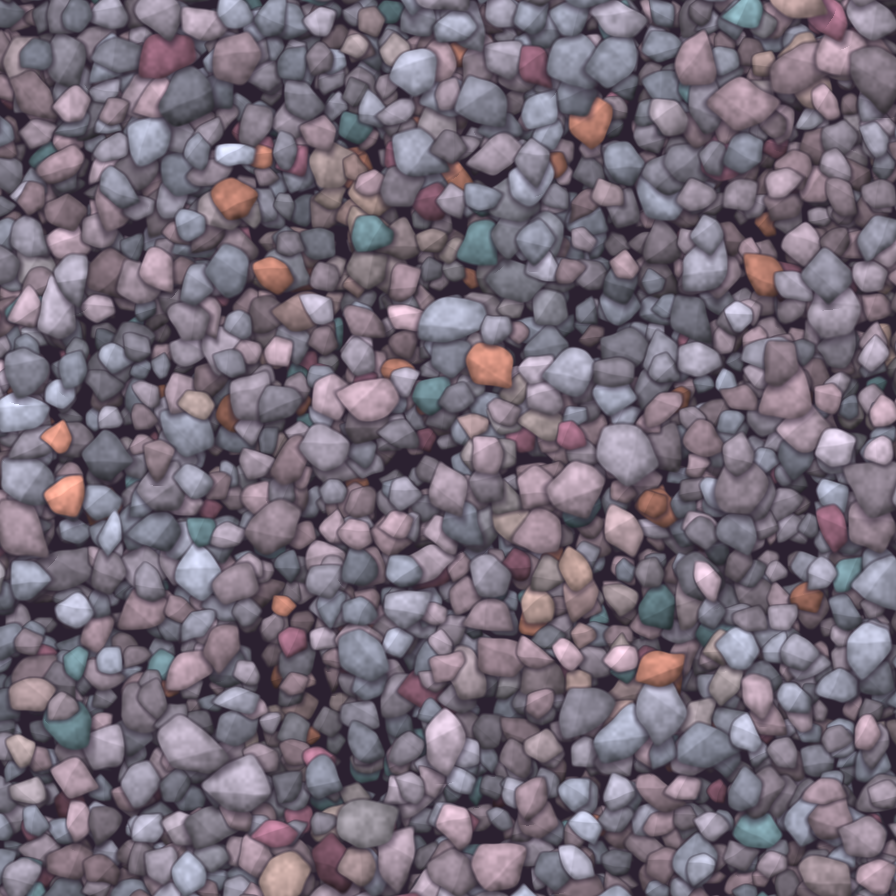
Reproduce this texture procedurally as a three.js fragment shader.

```glsl
varying vec2 vUv;

vec3 hash3(vec3 p) {
  p = fract(p * vec3(0.1031, 0.1030, 0.0973));
  p += dot(p, p.yxz + 33.33);
  return fract((p.xxy + p.yxx) * p.zyx);
}

float noise(vec2 p) {
  vec2 i = floor(p), f = fract(p);
  f = f * f * (3.0 - 2.0 * f);
  float low = mix(hash3(vec3(i, 5.0)).x, hash3(vec3(i + vec2(1, 0), 5.0)).x, f.x);
  float high = mix(hash3(vec3(i + vec2(0, 1), 5.0)).x, hash3(vec3(i + vec2(1, 1), 5.0)).x, f.x);
  return mix(low, high, f.y);
}

vec2 direction(float angle) {
  return vec2(cos(angle), sin(angle));
}

// Rounded irregular polygon: 1 on the outline, 0 in the centre
float stoneShape(vec2 q, vec3 id) {
  float sum = 0.0;
  for (int k = 0; k < 6; k++) {
    vec3 h = hash3(id + vec3(0.0, 0.0, 11.0 + float(k)));
    float angle = (float(k) + 0.8 * (h.x - 0.5)) * 1.0472;
    float side = max(dot(q, direction(angle)), 0.0) / mix(0.78, 1.12, h.y);
    sum += pow(side, 9.0);
  }
  return pow(sum, 1.0 / 9.0);
}

// Mauve grey, drifting in patches to pink or blue, with rare vivid stones
vec3 stoneColor(vec3 id, vec2 centre) {
  vec3 h = hash3(id + vec3(0.0, 0.0, 31.0));
  float patchTone = noise(centre * 8.0 + 3.0);
  float warmth = smoothstep(0.25, 0.8, 0.5 * h.x + 0.5 * patchTone);
  vec3 color = mix(vec3(0.60, 0.615, 0.69), vec3(0.69, 0.59, 0.645), warmth);
  float ochre = smoothstep(0.68, 0.85, noise(centre * 6.0 + 40.0));
  color = mix(color, vec3(0.69, 0.57, 0.52), 0.8 * ochre * h.y);
  if (h.z > 0.975) color = vec3(0.74, 0.51, 0.45);
  else if (h.z > 0.945) color = vec3(0.64, 0.44, 0.53);
  else if (h.z < 0.025) color = vec3(0.48, 0.60, 0.64);
  return color * mix(0.76, 1.16, h.y);
}

void main() {
  vec3 gap = vec3(0.17, 0.13, 0.19);
  vec2 light = normalize(vec2(-0.35, 1.0));
  float grain = 0.6 * noise(vUv * 95.0) + 0.4 * noise(vUv * 210.0) - 0.5;
  vec2 uv = vUv + 0.003 * (vec2(noise(vUv * 60.0), noise(vUv * 60.0 + 71.0)) - 0.5);
  vec3 color = gap;

  // Four layers of stones, from the deep small ones to the large top ones
  for (int layer = 0; layer < 4; layer++) {
    float depth = float(layer);
    float cells = 31.0 - 3.3 * depth;
    vec2 p = uv * cells + 17.3 * depth;

    for (int n = 0; n < 9; n++) {
      vec2 cell = floor(p) + vec2(mod(float(n), 3.0), floor(float(n) / 3.0)) - 1.0;
      vec3 id = vec3(cell, 50.0 * depth + 1.0);
      vec3 place = hash3(id);
      vec3 form = hash3(id + vec3(0.0, 0.0, 7.0));
      if (place.z > 1.0 - 0.14 * depth) continue;

      // Stone space: turned, stretched and scaled to unit radius
      vec2 centre = cell + mix(vec2(0.25), vec2(0.75), place.xy);
      vec2 axis = direction(form.x * 6.2832);
      float radius = mix(0.33, 0.64, form.y * form.y);
      vec2 offset = (p - centre) / radius;
      float stretch = mix(1.0, 1.3, form.z);
      vec2 q = vec2(dot(offset, axis) / stretch, dot(offset, vec2(-axis.y, axis.x)) * sqrt(stretch));
      if (dot(q, q) > 3.2) continue;
      float shape = stoneShape(q, id);

      // Contact shadow, longer on the side away from the light
      float reach = 0.28 - 0.12 * dot(offset, light);
      float shade = smoothstep(-0.05, max(reach, 0.08), shape - 1.0);
      color = mix(gap, color, mix(0.38, 1.0, shade));

      // Rounded body, one broken facet and mottled surface
      vec2 fold = direction(form.z * 40.0);
      float facet = smoothstep(-0.07, 0.07, dot(offset, fold) - 0.25);
      float tone = 0.99 + 0.13 * dot(offset, light) + 0.17 * facet * dot(fold, light);
      tone -= 0.28 * smoothstep(0.55, 1.05, shape);
      tone += 0.30 * grain;
      vec3 stone = stoneColor(id, centre / cells) * tone * mix(0.72, 1.03, depth / 3.0);

      float edge = (shape - 1.0) * radius / cells;
      color = mix(color, stone, 1.0 - smoothstep(-0.0018, 0.0018, edge));
    }
  }
  gl_FragColor = vec4(color, 1.0);
}
```
